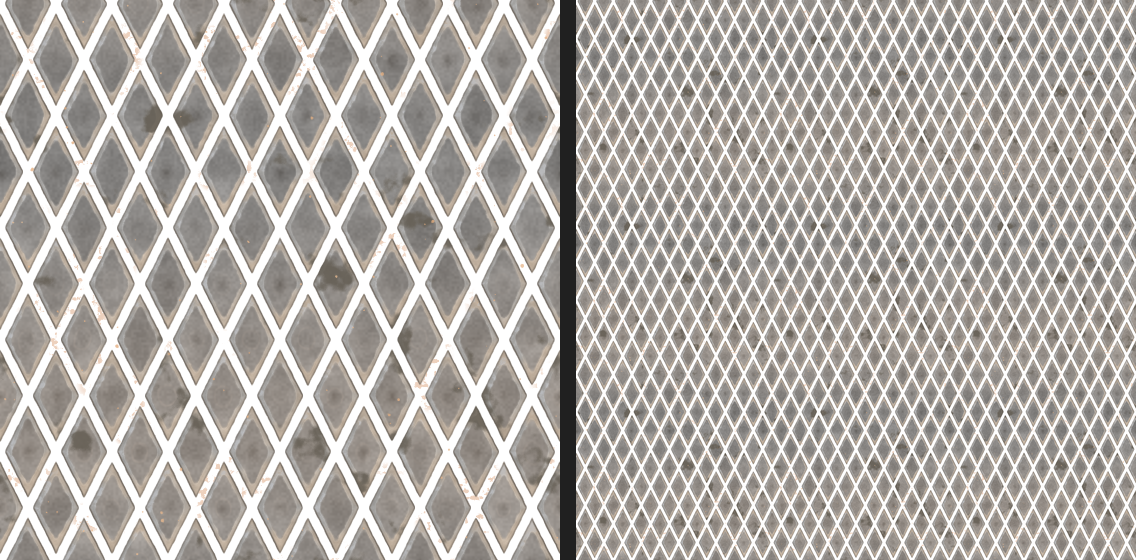
Left, the tile; right, the same tile 3 across and 3 down.
This pattern is drawn by a Shadertoy shader. Its source:

```glsl
// Weathered grey diamond plates set between crossing white bars.
// A skewed lattice gives each plate, rounded box distances give its rim and panel,
// and wrapping noise adds stains, rust flecks and differences between plates.
#define COLUMNS 10.0
#define ROWS 5.0
#define SHIFT vec2(-0.5, 0.033)
#define PLATE_HALF 0.416
#define PANEL_HALF 0.322
#define EDGE_WOBBLE 0.010
#define STAIN 0.85
#define FLECK_GRID 64.0
#define FLECK_SHARE 0.028
#define BAR_COLOR vec3(1.0)
#define PANEL_COLOR vec3(0.555, 0.543, 0.528)
#define RIM_COLOR vec3(0.75, 0.685, 0.615)

float hash(vec2 p) {
    vec3 q = fract(p.xyx * vec3(0.1031, 0.1030, 0.0973));
    q += dot(q, q.yzx + 33.33);
    return fract((q.x + q.y) * q.z);
}

// Value noise that wraps after "period" cells
float noise(vec2 uv, vec2 period, float seed) {
    vec2 p = uv * period, i = floor(p), f = p - i;
    f = f * f * (3.0 - 2.0 * f);
    vec2 lo = mod(i, period) + seed, hi = mod(i + 1.0, period) + seed;
    return mix(mix(hash(lo), hash(vec2(hi.x, lo.y)), f.x),
               mix(hash(vec2(lo.x, hi.y)), hash(hi), f.x), f.y);
}

float fbm(vec2 uv, float period, float seed) {
    float sum = 0.0, weight = 0.5;
    for (int k = 0; k < 4; k++) {
        sum += weight * noise(uv, vec2(period), seed);
        period *= 2.0;
        weight *= 0.5;
        seed += 17.0;
    }
    return sum / 0.9375;
}

float roundedBox(vec2 p, float halfSize, float radius) {
    vec2 q = abs(p) - halfSize + radius;
    return length(max(q, 0.0)) + min(max(q.x, q.y), 0.0) - radius;
}

// Small round flecks, at most one in each wrapping grid cell
float flecks(vec2 uv, float blur) {
    vec2 p = uv * FLECK_GRID, cell = mod(floor(p), FLECK_GRID);
    vec2 center = 0.3 + 0.4 * vec2(hash(cell + 11.0), hash(cell + 47.0));
    float radius = mix(0.06, 0.22, pow(hash(cell + 83.0), 3.0));
    float d = length(fract(p) - center) - radius;
    d += 0.12 * (noise(uv, vec2(256.0), 5.0) - 0.5);
    return step(hash(cell + 3.0), FLECK_SHARE) * smoothstep(blur, -blur, d);
}

void mainImage(out vec4 fragColor, in vec2 fragCoord) {
    vec2 uv = fragCoord / iResolution.xy;
    float pixel = 1.0 / min(iResolution.x, iResolution.y);
    float blur = 0.8 * pixel * length(vec2(COLUMNS, ROWS));

    // Skewed lattice: x crosses the rising edges, y the falling ones
    vec2 grid = uv * vec2(COLUMNS, ROWS) + SHIFT;
    vec2 skew = vec2(grid.x + grid.y, grid.x - grid.y);
    vec2 id = floor(skew + 0.5);
    vec2 local = skew - id;
    vec2 pos = vec2(local.x + local.y, local.x - local.y) * 0.5;
    vec2 plate = mod(vec2(id.x + id.y, id.x - id.y), 2.0 * vec2(COLUMNS, ROWS));
    float vary = hash(plate + 7.0), vary2 = hash(plate + 31.0);

    // Noise at several scales
    float broad = fbm(uv, 5.0, 2.0);
    float cloud = fbm(uv, 24.0, 9.0);
    float rough = fbm(uv, 90.0, 21.0);
    float grain = noise(uv, vec2(220.0), 37.0);

    float wobble = EDGE_WOBBLE * (rough - 0.5) * 2.0;
    float plateDist = roundedBox(local, PLATE_HALF, 0.035) + wobble;
    float panelDist = roundedBox(local, PANEL_HALF + 0.02 * (vary - 0.5), 0.10)
                    + 0.05 * (cloud - 0.5) + 2.0 * wobble;

    // Panel: cooler upper rows, warmer lower rows, smudged middle
    float warmth = 0.5 - 0.5 * cos(6.28318 * (uv.y - 0.73));
    vec3 panel = PANEL_COLOR + mix(vec3(-0.025, -0.02, -0.012), vec3(0.04, 0.023, 0.012), warmth);
    panel += 0.05 * (vary - 0.5) + 0.16 * (cloud - 0.5) + 0.08 * (broad - 0.5);
    panel += 0.05 * (grain - 0.5);
    vec2 round = pos * vec2(1.0, 1.6) + 0.05 * (vec2(vary, vary2) - 0.5);
    float radius = length(round) + 0.12 * (cloud - 0.5);
    float smudge = exp(-radius * radius * 70.0) * smoothstep(0.25, 0.7, cloud);
    panel -= vec3(0.13, 0.135, 0.14) * smudge * mix(0.3, 1.2, vary2);
    float ring = smoothstep(0.035, 0.0, abs(radius - 0.14)) * rough;
    panel += vec3(0.07, 0.055, 0.045) * ring * vary * warmth;

    // Rim: sandy at the points and right side, chalky grey at upper left
    float sand = smoothstep(-0.12, 0.25, abs(pos.y) - 0.2 + 0.5 * pos.x - 0.15 * pos.y + 0.4 * (cloud - 0.4));
    vec3 rim = mix(vec3(0.645, 0.64, 0.632), RIM_COLOR, sand) + 0.16 * (rough - 0.5);
    float chalk = smoothstep(0.5, 0.75, rough) * smoothstep(0.1, 0.35, -local.y);
    rim = mix(rim, vec3(0.74, 0.75, 0.77), 0.6 * chalk);
    vec3 color = mix(panel, rim, smoothstep(-0.035, 0.025, panelDist));
    color += 0.035 * smoothstep(0.022, 0.0, abs(panelDist - 0.01));

    // Dark outer edge, stronger on the upper right and lower left
    float side = smoothstep(-0.08, 0.08, abs(local.x) - abs(local.y));
    float edge = smoothstep(-0.048, -0.008, plateDist) * mix(0.5, 0.9, side);
    color = mix(color, vec3(0.40, 0.365, 0.33), edge * mix(0.75, 1.1, cloud));

    // Rare dark stains on the plates, rusty chips on the bars
    float stain = smoothstep(0.68, 0.80, fbm(uv, 14.0, 61.0) + 0.12 * (rough - 0.5));
    color = mix(color, vec3(0.39, 0.365, 0.325), STAIN * stain);
    float chips = smoothstep(0.60, 0.72, rough) * smoothstep(0.60, 0.78, noise(uv, vec2(13.0), 71.0));
    vec3 bar = mix(BAR_COLOR, vec3(0.90, 0.74, 0.63), 0.7 * chips);
    color = mix(color, bar, smoothstep(-blur, blur, plateDist));

    // Orange flecks over everything
    vec3 rust = mix(vec3(0.87, 0.62, 0.42), vec3(0.93, 0.79, 0.65), broad);
    color = mix(color, rust, 0.8 * flecks(uv, FLECK_GRID * pixel * 0.8));
    fragColor = vec4(clamp(color, 0.0, 1.0), 1.0);
}
```
